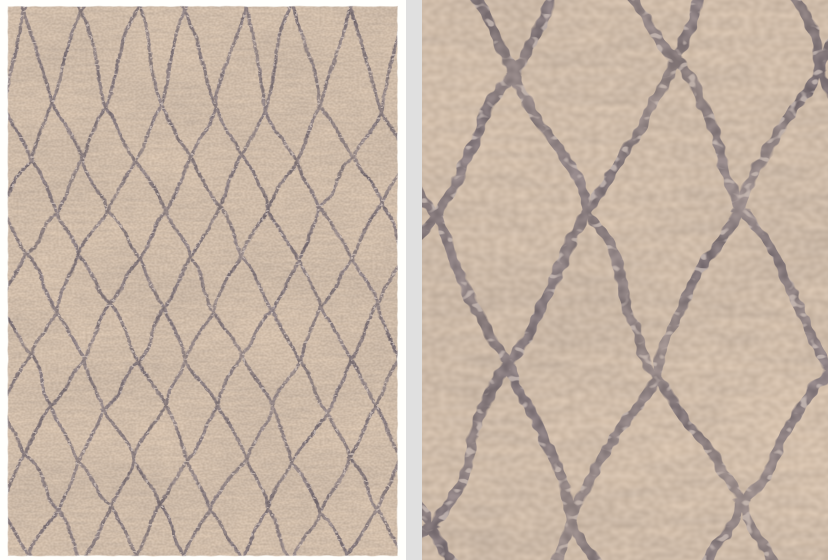
Left, the full canvas; right, a detail of the centre.
Write a Shadertoy shader that draws this pattern.

```glsl
// A pale woven rug with an uneven lattice of hand-drawn grey yarn diamonds.
// Jittered lattice nodes are joined by bent strands, drawn by distance;
// gradient noise adds streaked wool, fine grain and worn, flecked yarn.

const float ASPECT = 0.7266;               // canvas width over height
const vec2  RUG_CENTRE = vec2(0.3627, 0.502);
const vec2  RUG_HALF   = vec2(0.3485, 0.4905);

const float COL_START = 0.0482;            // first node column
const float COL_STEP  = 0.0482;            // half a diamond across
const float ROW_START = 0.1927;            // first regular node row
const float ROW_STEP  = 0.0893;            // half a diamond down
const float TALL_STEP = 0.1800;            // stretched row at the top
const vec2  NODE_JITTER = vec2(0.020, 0.018);
const float YARN_HALF = 0.0029;

const vec3 PAPER      = vec3(1.00, 1.00, 0.99);
const vec3 WOOL_LIGHT = vec3(0.84, 0.76, 0.68);
const vec3 WOOL_DARK  = vec3(0.77, 0.70, 0.635);
const vec3 YARN_DARK  = vec3(0.43, 0.39, 0.41);
const vec3 YARN_MID   = vec3(0.59, 0.54, 0.55);
const vec3 YARN_PALE  = vec3(0.79, 0.74, 0.72);

vec2 hash22(vec2 p) {
    vec3 q = fract(p.xyx * vec3(0.1031, 0.1030, 0.0973));
    q += dot(q, q.yzx + 33.33);
    return fract((q.xx + q.yz) * q.zy);
}

float gradDot(vec2 cell, vec2 offset) {
    float a = 6.2832 * hash22(cell).x;
    return dot(vec2(cos(a), sin(a)), offset);
}

// Gradient noise, roughly -0.7 to 0.7
float noise(vec2 p) {
    vec2 i = floor(p), f = p - i;
    vec2 u = f * f * f * (f * (f * 6.0 - 15.0) + 10.0);
    vec2 e = vec2(1.0, 0.0);
    return mix(mix(gradDot(i, f), gradDot(i + e.xy, f - e.xy), u.x),
               mix(gradDot(i + e.yx, f - e.yx), gradDot(i + e.xx, f - e.xx), u.x), u.y);
}

float rowY(float k) {
    return ROW_START + (k - 1.0) * (k < 1.0 ? TALL_STEP : ROW_STEP);
}

float rowAt(float y) {
    float s = y - ROW_START;
    return 1.0 + s / (s < 0.0 ? TALL_STEP : ROW_STEP);
}

vec2 node(vec2 id) {
    vec2 base = vec2(COL_START + COL_STEP * id.x, rowY(id.y));
    return base + NODE_JITTER * (hash22(id + 57.0) - 0.5);
}

// Distance to a strand from a down to b, with its own bulge and S-curve
float strand(vec2 p, vec2 a, vec2 b, vec2 seed) {
    vec2 h = hash22(seed);
    float curve = mix(-1.0, 0.6, h.x), bulge = mix(-0.3, 0.5, h.y);
    float span = b.y - a.y;
    float t = clamp((p.y - a.y) / span, 0.0, 1.0);
    float s = t + t * (1.0 - t) * (curve * (2.0 * t - 1.0) + bulge);
    float ds = 1.0 + curve * (6.0 * t - 6.0 * t * t - 1.0) + bulge * (1.0 - 2.0 * t);
    float slope = (b.x - a.x) * ds / span;
    vec2 d = p - vec2(mix(a.x, b.x, s), mix(a.y, b.y, t));
    return length(vec2(d.x * inversesqrt(1.0 + slope * slope), d.y));
}

float lattice(vec2 p) {
    float row = floor(rowAt(p.y)), col = floor((p.x - COL_START) / COL_STEP);
    float d = 1.0;
    for (float k = row - 1.0; k <= row + 1.0; k++)
    for (float i = col - 2.0; i <= col + 3.0; i++) {
        if (mod(i + k, 2.0) > 0.5) continue;
        vec2 id = vec2(i, k), a = node(id);
        for (float side = -1.0; side <= 1.0; side += 2.0)
            d = min(d, strand(p, a, node(id + vec2(side, 1.0)), id * 3.0 + side + 91.0));
    }
    return d;
}

// Wool ground: broad patches, horizontal streaks and fine grain
vec3 wool(vec2 p) {
    float tone = 0.55 + 0.45 * noise(p * vec2(5.0, 11.0) + 40.0)
               + 0.50 * noise(p * vec2(16.0, 130.0))
               + 0.45 * noise(p * vec2(45.0, 220.0) + 9.0);
    float grain = noise(p * vec2(210.0, 270.0) + 70.0);
    return mix(WOOL_DARK, WOOL_LIGHT, clamp(tone, -0.3, 1.1)) + 0.06 * grain;
}

// Yarn colour: dark and mid lengths broken by pale flecks
vec3 yarn(vec2 p) {
    float shade = 0.5 + 0.7 * noise(p * 24.0 + 13.0) + 0.8 * noise(p * 190.0);
    float fleck = smoothstep(0.12, 0.42, noise(p * vec2(150.0, 230.0) + 31.0));
    return mix(mix(YARN_DARK, YARN_MID, clamp(shade, 0.0, 1.0)), YARN_PALE, 0.8 * fleck);
}

void mainImage(out vec4 fragColor, in vec2 fragCoord) {
    vec2 uv = fragCoord / iResolution.xy;
    vec2 p = vec2(uv.x * ASPECT, 1.0 - uv.y);
    float px = 1.0 / iResolution.y;

    // Wandering strands with a ragged pile edge
    vec2 wander = 0.0028 * vec2(noise(p * 38.0), noise(p * 38.0 + 20.0));
    float d = lattice(p + wander) + 0.0022 * noise(p * 170.0 + 5.0);
    float cover = 1.0 - smoothstep(-px, px, d - YARN_HALF);
    float wear = 0.88 + 0.3 * noise(p * 17.0 + 60.0);
    vec3 color = mix(wool(p), yarn(p), cover * clamp(wear, 0.0, 1.0));

    // Rug outline on the plain margin
    vec2 q = abs(p - RUG_CENTRE) - RUG_HALF + 0.0015 * noise(p * 60.0);
    color = mix(color, PAPER, smoothstep(-px, px, max(q.x, q.y)));
    fragColor = vec4(color, 1.0);
}
```
